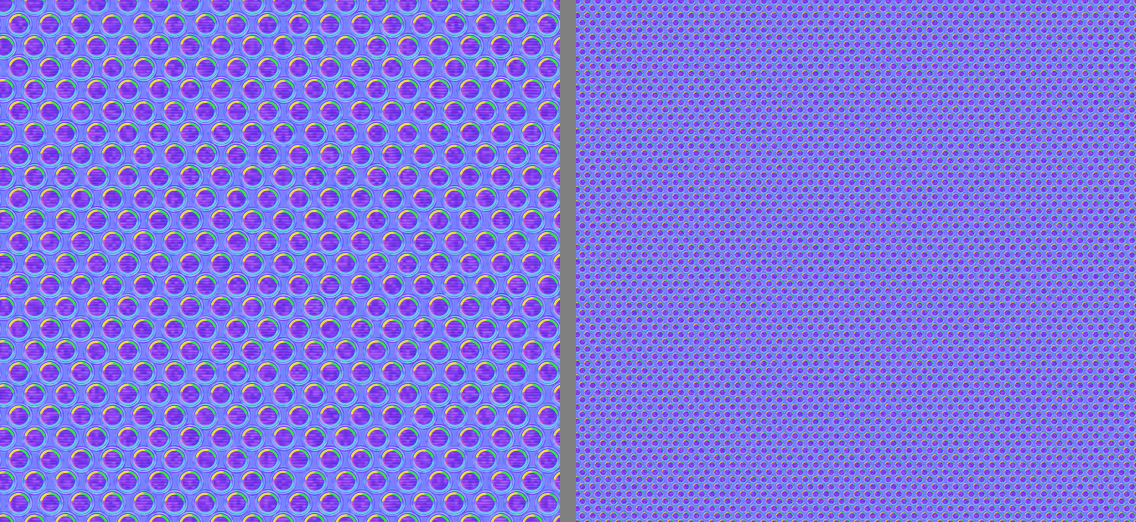
Left, the tile; right, the same tile 3 across and 3 down.
A Shadertoy shader for this texture map:

```glsl
// Tiling normal map of a perforated sheet: staggered round holes with lit rims and fine ripples.

const float TAU = 6.2831853;
const vec2 GRID = vec2(18.0, 24.0);      // holes across, rows down
const vec2 FIRST_HOLE = vec2(0.11, 0.13); // offset from the top left, in cells
const float ROW_HEIGHT = 0.70;           // row spacing relative to column spacing
const float HOLE_RADIUS = 0.285;
const float RIPPLE_PERIOD = 0.092;

const vec2 SHEET_SLOPE = vec2(-0.06, 0.0);
const vec2 FLOOR_SLOPE = vec2(0.03, -0.60);
const vec2 CYAN_SLOPE = vec2(-0.23, 0.90);
const vec2 LAVENDER_SLOPE = vec2(0.48, 0.32);
const vec3 RIM_YELLOW = vec3(0.94, 0.92, 0.20);
const vec3 RIM_GREEN = vec3(0.20, 0.94, 0.22);
const vec3 WALL_PINK = vec3(0.84, 0.32, 0.74);
const vec3 WALL_BLUE = vec3(0.22, 0.25, 0.90);

float hash(vec2 p) {
    return fract(sin(dot(p, vec2(127.1, 311.7))) * 43758.5453);
}

// Value noise that wraps after a whole number of lattice steps
float tileNoise(vec2 uv, vec2 period) {
    vec2 p = uv * period;
    vec2 i = floor(p);
    vec2 f = p - i;
    f = f * f * (3.0 - 2.0 * f);
    float a = hash(mod(i, period));
    float b = hash(mod(i + vec2(1, 0), period));
    float c = hash(mod(i + vec2(0, 1), period));
    float d = hash(mod(i + vec2(1, 1), period));
    return mix(mix(a, b, f.x), mix(c, d, f.x), f.y);
}

// Soft ring of given middle radius and half width
float ring(float r, float middle, float halfWidth, float px) {
    return 1.0 - smoothstep(halfWidth - 0.6 * px, halfWidth + 0.6 * px, abs(r - middle));
}

vec3 normalColour(vec2 slope) {
    return 0.5 + 0.5 * normalize(vec3(slope, 1.0));
}

// Offset from the nearest hole centre (xy) and the wrapped hole index (zw)
vec4 nearestHole(vec2 uv) {
    vec2 p = vec2(uv.x, 1.0 - uv.y) * GRID - FIRST_HOLE;
    vec4 nearest = vec4(9.0);
    for (int i = -1; i <= 1; i++) {
        float row = floor(p.y + 0.5) + float(i);
        float shift = 0.5 * mod(row, 2.0);
        float col = floor(p.x - shift + 0.5);
        vec2 id = mod(vec2(col, row), GRID);
        vec2 jitter = 0.025 * (vec2(hash(id + 3.0), hash(id + 41.0)) - 0.5);
        vec2 offset = (p - vec2(col + shift, row)) * vec2(1.0, -ROW_HEIGHT) - jitter;
        if (dot(offset, offset) < dot(nearest.xy, nearest.xy)) nearest = vec4(offset, id);
    }
    return nearest;
}

// Ringing around the outside of a hole, strongest above and below it
vec2 sheetRipple(float r, vec2 dir, float strength) {
    float fade = smoothstep(0.31, 0.35, r) * (1.0 - smoothstep(0.38, 0.53, r));
    float wave = sin(TAU * r / RIPPLE_PERIOD);
    return wave * fade * strength * (0.25 + 0.75 * abs(dir.y)) * vec2(0.55 * dir.x, 0.8);
}

// Horizontal streaks and grain on the floor of a hole
vec2 floorRipple(vec2 offset, float grain, float strength) {
    float wave = sin(TAU * offset.y / RIPPLE_PERIOD + 2.0 * grain);
    return vec2(0.55 * (grain - 0.5) - 0.35 * offset.x, strength * wave + 0.5 * (grain - 0.5));
}

void mainImage(out vec4 fragColor, in vec2 fragCoord) {
    vec2 uv = fragCoord / iResolution.xy;
    float px = GRID.x / iResolution.x;
    vec4 hole = nearestHole(uv);
    vec2 offset = hole.xy;
    float r = max(length(offset), 1e-4);
    vec2 dir = offset / r;
    float wear = hash(hole.zw);
    float grain = tileNoise(uv, GRID * vec2(9.0, 7.0));
    float patches = tileNoise(uv, GRID * 2.0);
    float detail = 1.0 - smoothstep(0.4, 0.9, px / RIPPLE_PERIOD);

    // Sheet and sunken floor
    float inside = 1.0 - smoothstep(-px, px, r - HOLE_RADIUS);
    vec2 sheet = SHEET_SLOPE + detail * sheetRipple(r, dir, 0.25 + 0.9 * patches);
    float sheetGrain = smoothstep(0.30, 0.36, r) * (1.0 - smoothstep(0.40, 0.50, r));
    sheet += 0.35 * (grain - 0.5) * sheetGrain;
    vec2 bottom = FLOOR_SLOPE + detail * floorRipple(offset, grain, 0.10 + 0.16 * wear);
    vec2 slope = mix(sheet, bottom, inside);

    // Pale lower lip: lavender on the left, cyan on the right
    float lower = 1.0 - smoothstep(-0.35, 0.15, dir.y);
    vec2 lipSlope = mix(LAVENDER_SLOPE, CYAN_SLOPE, smoothstep(-0.85, -0.25, dir.x));
    slope = mix(slope, lipSlope, lower * ring(r, 0.325, 0.032, px) * (0.75 + 0.25 * patches));

    // Dark groove just outside the upper rim
    float upper = smoothstep(0.05, 0.35, dir.y);
    slope = mix(slope, FLOOR_SLOPE, 0.6 * upper * ring(r, 0.355, 0.016, px));
    vec3 colour = normalColour(slope);

    // Side walls
    float wall = ring(r, 0.268, 0.02, px);
    colour = mix(colour, WALL_PINK, 0.7 * wall * smoothstep(0.35, 0.9, -dir.x));
    colour = mix(colour, WALL_BLUE, 0.6 * wall * smoothstep(0.35, 0.9, dir.x));

    // Bright upper rim, thinning towards its ends
    vec3 rimColour = mix(RIM_YELLOW, RIM_GREEN, smoothstep(-0.05, 0.30, dir.x + 0.3 * (wear - 0.5)));
    float rimWidth = 0.020 + 0.016 * upper;
    colour = mix(colour, rimColour, upper * ring(r, 0.303, rimWidth, px) * (0.85 + 0.15 * grain));

    fragColor = vec4(colour, 1.0);
}
```
